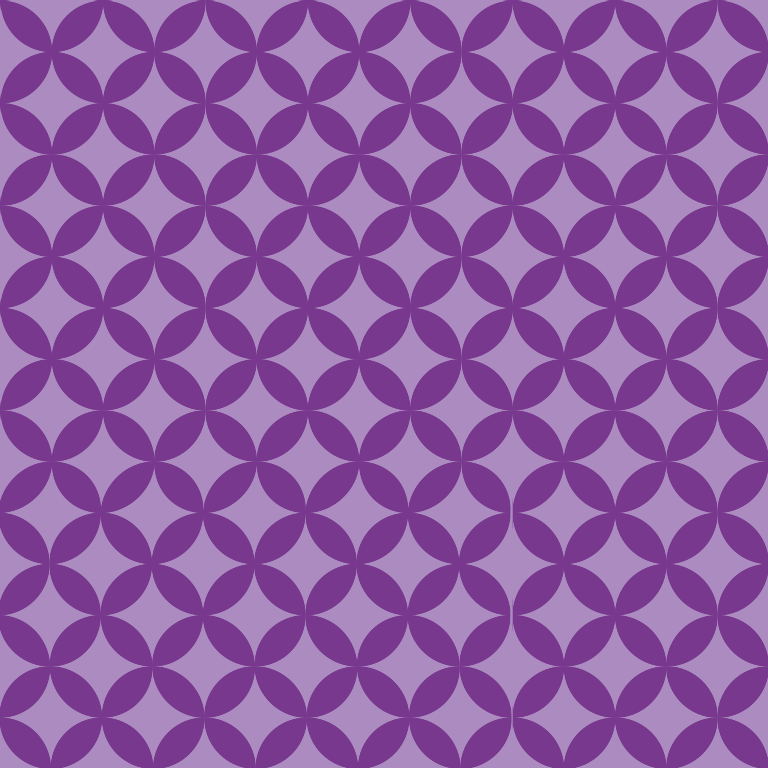
Reproduce this pattern procedurally as a three.js fragment shader.

```glsl
// Lattice of overlapping circles: dark petals around light four-pointed stars.

varying vec2 vUv;

const vec3 PETAL_COLOR = vec3(0.470, 0.218, 0.558);
const vec3 STAR_COLOR = vec3(0.673, 0.549, 0.751);

const float REPEATS = 7.5;                  // circles across and up
const vec2 ORIGIN = vec2(0.007, -0.008);    // lattice offset, in repeats
const float RADIUS = 0.5025;                // just over half, so petals join

// Slip of the lower left block, in repeats
const float SEAM_X = 5.0;
const float SLIP = 0.024;
const float SLIP_AT_BASE = 0.45;            // share of the slip left at the base

// Signed distance to the nearest circle of a square lattice
float circleLattice(vec2 p) {
  return length(fract(p + 0.5) - 0.5) - RADIUS;
}

// Petals are where the two interleaved lattices overlap
float petalDistance(vec2 p) {
  return max(circleLattice(p), circleLattice(p + 0.5));
}

// Leftward slip, strongest between the third and second rows from the base
float slipAt(float y) {
  float below = 1.0 - smoothstep(2.4, 3.0, y);
  return SLIP * below * mix(SLIP_AT_BASE, 1.0, smoothstep(0.4, 1.4, y));
}

void main() {
  vec2 p = vUv * REPEATS - ORIGIN;
  float halfPixel = 0.5 * REPEATS * max(fwidth(vUv.x), fwidth(vUv.y));

  // Slide the block left of the seam
  float slip = slipAt(p.y);
  vec2 slid = p;
  if (p.x < SEAM_X) slid.x += slip;

  float petal = 1.0 - smoothstep(-halfPixel, halfPixel, petalDistance(slid));

  // Share of the pixel inside the thin gap opened at the seam
  float gapStart = max(p.x - halfPixel, SEAM_X - slip);
  float gapEnd = min(p.x + halfPixel, SEAM_X);
  float gap = clamp((gapEnd - gapStart) / (2.0 * halfPixel), 0.0, 1.0);

  gl_FragColor = vec4(mix(STAR_COLOR, PETAL_COLOR, petal * (1.0 - gap)), 1.0);
}
```
